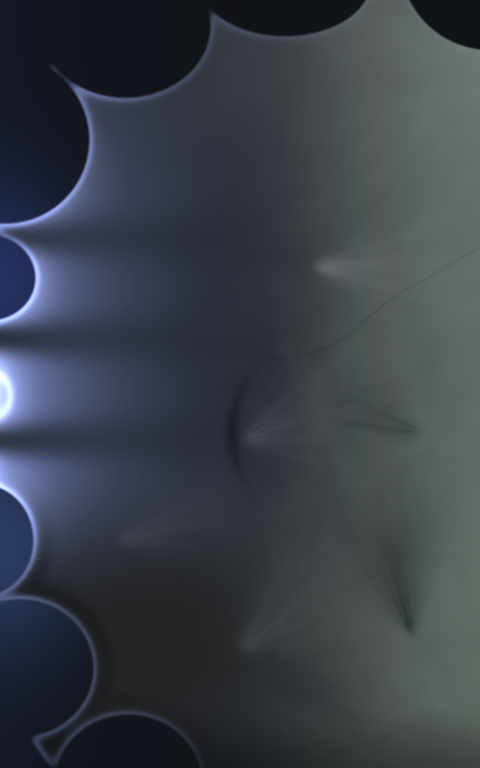
Give the GLSL for this background, as a Shadertoy shader.

```glsl
// A spiny, translucent shell lit blue from the left, with soft fans on its dim grey skin.

// Scalloped hollows between the spines: centre xy, radii zw (canvas height = 1).
const int HOLLOWS = 8;
const vec4 hollows[HOLLOWS] = vec4[HOLLOWS](
    vec4(0.638, 1.052, 0.117, 0.117), vec4(0.371, 1.023, 0.111, 0.070),
    vec4(0.163, 0.967, 0.111, 0.094), vec4(0.007, 0.818, 0.109, 0.109),
    vec4(-0.013, 0.638, 0.059, 0.055), vec4(-0.023, 0.297, 0.066, 0.072),
    vec4(0.026, 0.130, 0.095, 0.089), vec4(0.167, -0.022, 0.096, 0.091));

float hash(vec2 p) {
    p = fract(p * vec2(0.1031, 0.1137));
    p += dot(p, p.yx + 33.33);
    return fract((p.x + p.y) * p.x * 7.13);
}

float noise(vec2 p) {
    vec2 i = floor(p), f = fract(p);
    f = f * f * (3.0 - 2.0 * f);
    return mix(mix(hash(i), hash(i + vec2(1, 0)), f.x),
               mix(hash(i + vec2(0, 1)), hash(i + vec2(1, 1)), f.x), f.y);
}

float fbm(vec2 p) {
    float sum = 0.0, amp = 0.5;
    for (int i = 0; i < 5; i++) {
        sum += amp * noise(p);
        p = mat2(1.6, 1.2, -1.2, 1.6) * p + 17.0;
        amp *= 0.5;
    }
    return sum;
}

float bell(float x, float width) { return exp(-x * x / (width * width)); }

float blob(vec2 p, vec2 centre, vec2 size) {
    vec2 q = (p - centre) / size;
    return exp(-dot(q, q));
}

float smoothMax(float a, float b, float k) {
    float h = max(k - abs(a - b), 0.0) / k;
    return max(a, b) + 0.25 * h * h * k;
}

float ellipseDist(vec2 p, vec2 radii) {
    float k = length(p / radii);
    return k * (k - 1.0) / max(length(p / (radii * radii)), 0.001);
}

// Signed distance to the shell: a squarish hull with the hollows carved out.
float shellDist(vec2 p) {
    vec2 q = abs(p - vec2(0.521, 0.46)) / vec2(0.534, 0.553);
    q *= q;
    float d = (sqrt(length(q)) - 1.0) * 0.53;
    for (int i = 0; i < HOLLOWS; i++)
        d = smoothMax(d, -ellipseDist(p - hollows[i].xy, hollows[i].zw), 0.012);
    return d;
}

// Streaked cone of light opening from an apex towards a heading.
float fan(vec2 p, vec2 apex, float heading, float spread, float reach) {
    vec2 q = p - apex;
    float c = cos(heading), s = sin(heading);
    q = vec2(c * q.x + s * q.y, c * q.y - s * q.x);
    float r = length(q), a = atan(q.y, q.x + 0.004);
    float strands = 0.75 + 0.5 * noise(vec2(a * 14.0, r * 12.0) + apex * 90.0);
    return bell(a, spread) * exp(-r / reach) * smoothstep(0.0, 0.025, r) * strands;
}

vec3 background(vec2 p) {
    vec3 col = mix(vec3(0.062, 0.072, 0.085), vec3(0.08, 0.095, 0.14), exp(-p.x * 6.0));
    col += vec3(0.07, 0.10, 0.25) * blob(p, vec2(0.0, 0.63), vec2(0.10, 0.13));
    return col + vec3(0.09, 0.14, 0.25) * blob(p, vec2(0.0, 0.29), vec2(0.12, 0.14));
}

vec3 shell(vec2 p, float depth) {
    float grain = fbm(p * 9.0 + 2.0 * fbm(p * 6.0));

    // Grey skin, brightening to the right and the top; brown at lower left.
    vec3 col = mix(vec3(0.14, 0.155, 0.178), vec3(0.375, 0.41, 0.385),
                   smoothstep(0.24, 0.66, p.x + 0.05 * (grain - 0.5)));
    col += 0.06 * smoothstep(0.65, 1.0, p.y) * smoothstep(0.1, 0.4, p.x);
    col = mix(col, vec3(0.14, 0.138, 0.135), 0.8 * blob(p, vec2(0.20, 0.16), vec2(0.16, 0.13)));

    // Fans of light and shade around the blunt bumps.
    float light = 0.16 * fan(p, vec2(0.400, 0.653), -0.05, 0.45, 0.09)
                + 0.12 * fan(p, vec2(0.308, 0.422), 0.35, 0.55, 0.16)
                + 0.07 * fan(p, vec2(0.143, 0.292), 0.25, 0.40, 0.14)
                + 0.10 * fan(p, vec2(0.308, 0.146), 0.75, 0.55, 0.10)
                - 0.15 * fan(p, vec2(0.540, 0.165), 1.85, 0.40, 0.15)
                - 0.10 * fan(p, vec2(0.555, 0.435), 2.90, 0.50, 0.12);
    float crease = abs(p.x - 0.302 - 4.0 * pow(p.y - 0.435, 2.0));
    light -= 0.06 * bell(crease, 0.008) * bell(p.y - 0.44, 0.06);
    float vein = p.y - 0.53 - 0.6 * (p.x - 0.38) * smoothstep(0.3, 0.5, p.x);
    light -= 0.025 * bell(vein + 0.02 * (grain - 0.5), 0.002) * smoothstep(0.3, 0.45, p.x);
    col += light + 0.05 * (grain - 0.5) * smoothstep(0.1, 0.6, p.x);

    // Blue light from the left, broken by evenly spaced furrows.
    float lit = smoothstep(0.20, 0.42, p.y) * (1.0 - 0.6 * smoothstep(0.70, 0.95, p.y));
    float furrow = 0.0;
    for (int i = 0; i < 3; i++)
        furrow += bell(p.y - 0.427 - 0.132 * float(i), 0.022 + 0.06 * p.x);
    furrow *= exp(-p.x / 0.14);
    float shade = 1.0 - 0.85 * min(furrow, 1.0);
    col += vec3(0.38, 0.42, 0.66) * exp(-p.x / 0.12) * lit * shade;
    col *= 1.0 - 0.35 * min(furrow, 1.0);

    // Glow and thin bright line along the rim, and the lobe at the left edge.
    float left = exp(-p.x / 0.13);
    col += vec3(0.32, 0.35, 0.46) * exp(-depth / 0.018) * left * lit * shade;
    col *= 1.0 - 0.5 * bell(depth - 0.018, 0.012) * left * (1.0 - lit);
    col += vec3(0.20, 0.23, 0.36) * bell(depth - 0.003, 0.004) * exp(-p.x / 0.2);
    float lobe = length((p - vec2(-0.004, 0.485)) / vec2(0.022, 0.032));
    col += vec3(0.25, 0.27, 0.32) * (bell(lobe - 0.8, 0.25) + 0.5 * bell(lobe, 1.6));
    return col * mix(0.65, 1.0, smoothstep(-0.01, 0.09, p.y));
}

void mainImage(out vec4 fragColor, in vec2 fragCoord) {
    vec2 p = fragCoord / iResolution.y;
    float d = shellDist(p);
    float soft = 0.001 + 1.0 / iResolution.y;
    vec3 col = mix(shell(p, max(-d, 0.0)), background(p), smoothstep(-soft, soft, d));
    fragColor = vec4(clamp(col, 0.0, 1.0), 1.0);
}
```
